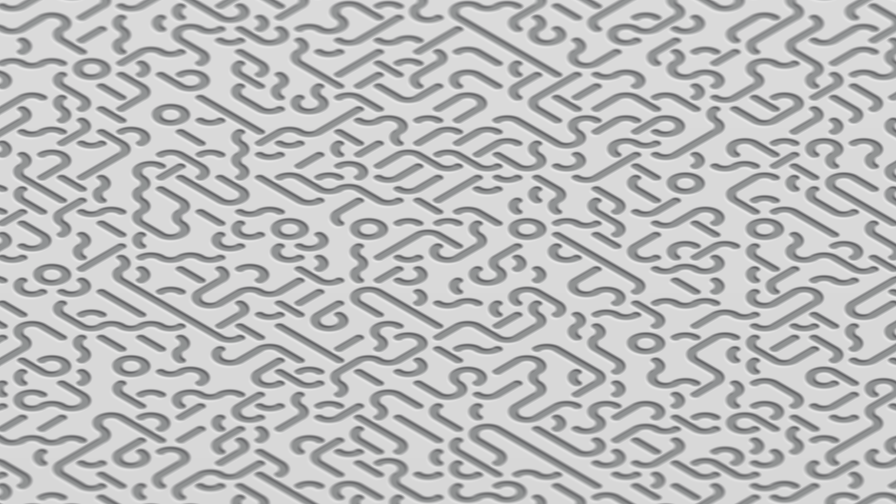
Give the GLSL for this pattern, as a Shadertoy shader.

```glsl
// Pale slab seen at a slant, carved with short winding grooves, loops and dashes.

#define CELLS_HIGH 18.0   // grid cells per canvas height, before the slant
#define SLANT 0.577       // vertical squash of the tilted plane
#define GROOVE_RADIUS 0.175
#define EDGE_SOFTNESS 0.085
#define FAR_BLUR 0.03     // extra softness toward top and bottom
#define RING_CHANCE 0.03
#define LIGHT_SHIFT vec2(0.125, -0.05)
#define SURFACE vec3(0.85, 0.85, 0.85)
#define GROOVE vec3(0.565, 0.573, 0.575)
#define SHADOW vec3(0.36, 0.36, 0.37)

// Open sides of a tile as bits: 1 = +x, 2 = +y, 4 = -x, 8 = -y.
const int SHAPES[6] = int[6](5, 10, 3, 6, 12, 9);
const ivec2 SIDES[4] = ivec2[4](ivec2(1, 0), ivec2(0, 1), ivec2(-1, 0), ivec2(0, -1));

float hash(ivec2 cell, float seed) {
    vec3 h = fract(vec3(vec2(cell) + 211.0, seed + 7.3).xyx * vec3(0.1031, 0.1030, 0.0973) + seed * 0.317);
    h += dot(h, h.yzx + 33.33);
    return fract((h.x + h.y) * h.z);
}

int randomShape(ivec2 cell, float seed) {
    return SHAPES[min(int(hash(cell, seed) * 6.0), 5)];
}

// Some 2x2 blocks hold a closed ring.
bool inRing(ivec2 cell) {
    return hash(cell >> 1, 5.0) < RING_CHANCE;
}

int freeTile(ivec2 cell) {
    ivec2 local = cell & 1;
    int ringArc = (local.x == 0 ? 1 : 4) | (local.y == 0 ? 2 : 8);
    return inRing(cell) ? ringArc : randomShape(cell, 1.0);
}

int countBits(int m) {
    return (m & 1) + ((m >> 1) & 1) + ((m >> 2) & 1) + ((m >> 3) & 1);
}

// Odd cells keep the better of two shapes, so that more grooves join.
int tileAt(ivec2 cell) {
    if (((cell.x + cell.y) & 1) == 0 || inRing(cell)) return freeTile(cell);
    int open = 0;
    for (int k = 0; k < 4; k++) {
        int facing = (freeTile(cell + SIDES[k]) >> ((k + 2) & 3)) & 1;
        open |= facing << k;
    }
    int first = randomShape(cell, 2.0);
    int second = randomShape(cell, 3.0);
    return countBits(first & open) >= countBits(second & open) ? first : second;
}

// Distance from p (tile centre at zero) to the groove's centre line.
float tileDistance(vec2 p, int tile) {
    if (tile == 5) return length(vec2(max(abs(p.x) - 0.5, 0.0), p.y));
    if (tile == 10) return length(vec2(p.x, max(abs(p.y) - 0.5, 0.0)));
    vec2 corner = vec2((tile & 1) != 0 ? 1.0 : -1.0, (tile & 2) != 0 ? 1.0 : -1.0);
    vec2 q = 0.5 - corner * p;
    if (min(q.x, q.y) >= 0.0) return abs(length(q) - 0.5);
    return min(length(q - vec2(0.5, 0.0)), length(q - vec2(0.0, 0.5)));
}

void mainImage(out vec4 fragColor, in vec2 fragCoord) {
    // Tilted plane: x runs up-right, y runs up-left
    vec2 screen = (fragCoord - 0.5 * iResolution.xy) / iResolution.y;
    vec2 ground = screen * CELLS_HIGH / vec2(1.0, SLANT);
    vec2 p = vec2(ground.x + ground.y, ground.y - ground.x) * 0.70711;

    // Nearest groove, here and a little way toward the light
    ivec2 home = ivec2(floor(p));
    vec2 lightShift = LIGHT_SHIFT * vec2(1.0, -1.0);
    vec2 dist = vec2(9.0);
    for (int j = -1; j <= 1; j++)
    for (int i = -1; i <= 1; i++) {
        ivec2 cell = home + ivec2(i, j);
        int tile = tileAt(cell);
        vec2 local = p - vec2(cell) - 0.5;
        dist = min(dist, vec2(tileDistance(local, tile), tileDistance(local + lightShift, tile)));
    }

    // Soft groove profile, never sharper than a pixel
    float pixel = CELLS_HIGH / (SLANT * iResolution.y);
    float soft = max(EDGE_SOFTNESS, 0.5 * pixel) + FAR_BLUR * smoothstep(0.2, 0.5, abs(screen.y));
    vec2 depth = 1.0 - smoothstep(GROOVE_RADIUS - soft, GROOVE_RADIUS + soft, dist);

    // Wall shadow on the light's side, bright lip on the other
    float shade = depth.x * (1.0 - depth.y);
    float lip = depth.y * (1.0 - depth.x);
    vec3 color = mix(SURFACE, GROOVE, depth.x);
    color += (SHADOW - GROOVE) * shade + 0.06 * lip;
    color += 0.012 * screen.y;
    fragColor = vec4(color, 1.0);
}
```
